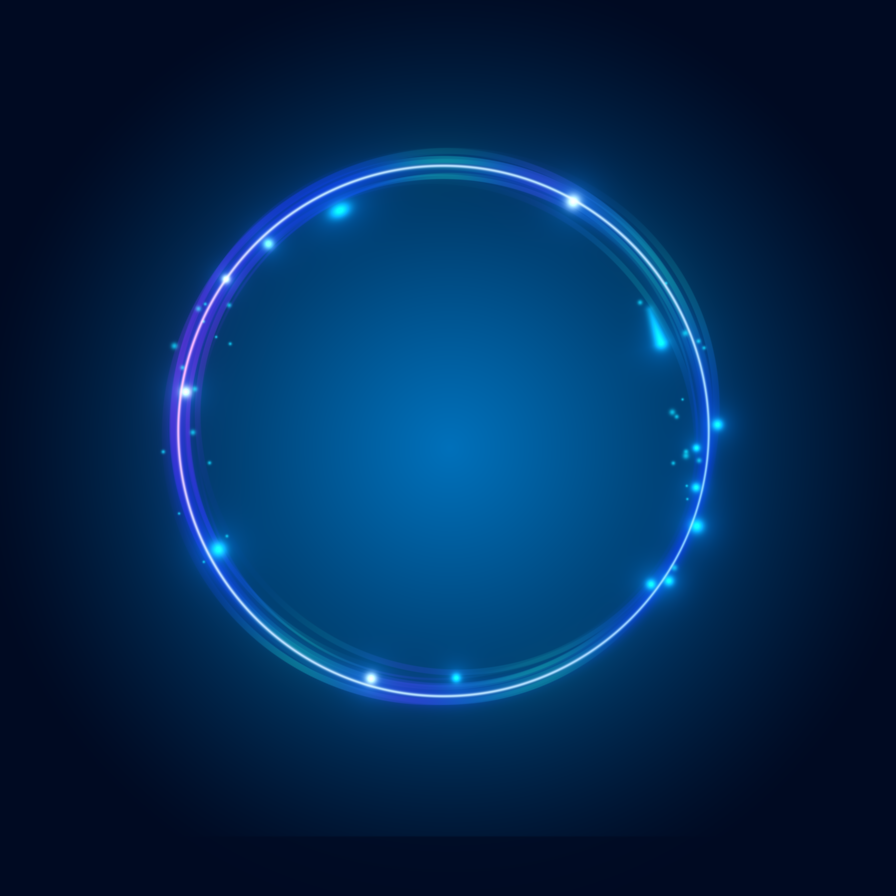
A WebGL 2 fragment shader for this background:

```glsl
#version 300 es
precision highp float;
// A glowing ring of blue, teal and violet light strands with sparks on a deep blue radial gradient.

#define RING_CENTER vec2(0.495, 0.519)
#define RING_RADIUS 0.296
#define STRANDS 9
#define STRAND_ALPHA 0.62
#define FLARES 14
#define DUST 30
#define GLOW_FADE 0.53

uniform vec2 u_resolution;
out vec4 outColor;

const vec3 NIGHT = vec3(0.0, 0.040, 0.135);
const vec3 CORE_BLUE = vec3(0.0, 0.44, 0.73);
const vec3 BLUE = vec3(0.04, 0.22, 0.88);
const vec3 TEAL = vec3(0.06, 0.60, 0.68);
const vec3 VIOLET = vec3(0.36, 0.20, 0.86);
const vec3 CYAN = vec3(0.05, 0.78, 1.0);

// Main flares: angle on the ring, offset from its line, size
const vec3 flares[FLARES] = vec3[](
  vec3(1.056, -0.002, 0.021), vec3(2.010, -0.024, 0.020),
  vec3(2.323, -0.010, 0.015), vec3(2.532, 0.000, 0.012),
  vec3(2.991, -0.005, 0.016), vec3(3.626, -0.012, 0.022),
  vec3(4.428, -0.008, 0.017), vec3(4.764, -0.020, 0.013),
  vec3(-0.636, -0.008, 0.014), vec3(-0.587, 0.006, 0.014),
  vec3(-0.359, 0.006, 0.019), vec3(-0.220, -0.007, 0.012),
  vec3(-0.067, -0.013, 0.010), vec3(0.023, 0.010, 0.015));

float hash(float n) { return fract(sin(n * 91.73) * 4375.85); }

// Smooth periodic bump around an angle
float arc(float angle, float center, float width) {
  return exp((cos(angle - center) - 1.0) / (width * width));
}

vec3 screen(vec3 a, vec3 b) {
  return 1.0 - (1.0 - a) * (1.0 - clamp(b, 0.0, 1.0));
}

vec2 polar(float angle, float radius) {
  return radius * vec2(cos(angle), sin(angle));
}

// Soft blue halo with a bright core
vec3 flare(float dist, float size, vec3 coreColor) {
  float core = exp(-pow(dist / (0.40 * size), 2.0));
  float halo = exp(-dist / (0.80 * size));
  return coreColor * core + vec3(0.0, 0.36, 0.90) * halo * 0.85;
}

vec3 background(vec2 p) {
  float r = length(p - vec2(0.502, 0.5));
  float fade = max(1.0 - r / GLOW_FADE, 0.0);
  vec3 color = mix(NIGHT, CORE_BLUE, pow(fade, 0.85 + 0.8 * r));
  float strip = 1.0 - smoothstep(0.065, 0.068, p.y);
  return mix(color, NIGHT, strip * 0.8);
}

// Tint of the light at each angle around the ring
vec3 ringTint(float a, out float teal) {
  teal = arc(a, 1.57, 0.17) + arc(a, 0.62, 0.28)
       + arc(a, -1.18, 0.24) + arc(a, -2.15, 0.20);
  float violet = arc(a, 2.90, 0.36) + 0.5 * arc(a, 1.18, 0.15)
               + 0.55 * arc(a, -1.75, 0.18);
  return mix(mix(BLUE, VIOLET, min(violet, 1.0)), TEAL, min(teal, 1.0));
}

vec3 ring(vec3 color, vec2 q, float px) {
  float a = atan(q.y, q.x);
  float d = length(q) - RING_RADIUS;
  float teal;
  vec3 tint = ringTint(a, teal);
  float quiet = arc(a, -0.35, 0.42);

  // Wide halo and dense blue body behind the strands
  color = screen(color, tint * 0.16 * exp(-abs(d) / 0.024));
  float body = exp(-pow((d + 0.001) / mix(0.012, 0.008, quiet), 2.0));
  body *= 0.80 - 0.40 * min(teal, 1.0);
  color = mix(color, mix(tint, BLUE, 0.6), body);

  // Loose strands that swell and cross around the circle
  for (int i = 0; i < STRANDS; i++) {
    float k = float(i);
    float lane = mix(-0.027, 0.020, k / float(STRANDS - 1));
    float swell = 0.75 + 0.25 * sin(2.0 * a + k * 2.4);
    float path = lane * swell * (1.0 - 0.6 * quiet) + 0.005 * sin(a) - 0.002;
    float halfWidth = 0.0012 + 0.0026 * hash(k + 2.0);
    float band = 1.0 - smoothstep(halfWidth - px, halfWidth + px, abs(d - path));
    float alpha = STRAND_ALPHA * (0.55 + 0.45 * sin(a * 3.0 + k * 1.7));
    alpha *= 1.0 - 0.45 * smoothstep(0.010, 0.024, abs(path));
    color = mix(color, tint, band * alpha * (1.0 - 0.85 * quiet));
  }

  // Bright central line
  float width = mix(0.0017, 0.0013, quiet) + 0.1 * px;
  vec3 lineColor = mix(vec3(0.72, 0.88, 1.0), vec3(0.98, 0.70, 1.0), arc(a, 2.95, 0.35));
  lineColor = mix(lineColor, vec3(0.42, 0.72, 1.0), quiet * 0.7);
  return mix(color, lineColor, exp(-pow(d / width, 2.0)));
}

vec3 sparks(vec3 color, vec2 q, float px) {
  for (int i = 0; i < FLARES; i++) {
    vec3 f = flares[i];
    float hot = step(0.9, f.x) * (1.0 - smoothstep(0.008, 0.012, abs(f.y)));
    vec2 away = q - polar(f.x, RING_RADIUS + f.y);
    vec2 radial = polar(f.x, 1.0);
    // Flares far inside the line stretch along the ring
    float stretch = 1.0 + 0.5 * smoothstep(-0.021, -0.024, f.y);
    vec2 local = vec2(dot(away, radial), dot(away, vec2(-radial.y, radial.x)) / stretch);
    color = screen(color, flare(length(local), f.z, mix(CYAN, vec3(1.0), hot)));
  }

  // Comet inside the upper right arc
  vec2 head = polar(0.385, 0.262), tail = polar(0.53, 0.267) - head;
  float along = clamp(dot(q - head, tail) / dot(tail, tail), 0.0, 1.0);
  float fading = 1.0 - 0.55 * along;
  color = screen(color, fading * flare(length(q - head - tail * along), mix(0.019, 0.012, along), CYAN));

  // Fine dust gathered at the left and right sides
  for (int i = 0; i < DUST; i++) {
    float k = float(i);
    float angle = mod(k, 2.0) * 3.1416 + (hash(k + 0.3) - 0.5) * 1.25;
    float radius = RING_RADIUS + (hash(k + 7.1) - 0.68) * 0.062;
    float size = 0.0012 + 0.0022 * hash(k + 13.7) + 0.2 * px;
    float dist = length(q - polar(angle, radius));
    color = screen(color, CYAN * 0.8 * exp(-pow(dist / size, 2.0)));
  }
  return color;
}

void main() {
  float side = min(u_resolution.x, u_resolution.y);
  vec2 p = (gl_FragCoord.xy - 0.5 * u_resolution) / side + 0.5;
  vec2 q = p - RING_CENTER;
  float px = 1.0 / side;
  vec3 color = ring(background(p), q, px);
  outColor = vec4(sparks(color, q, px), 1.0);
}
```
